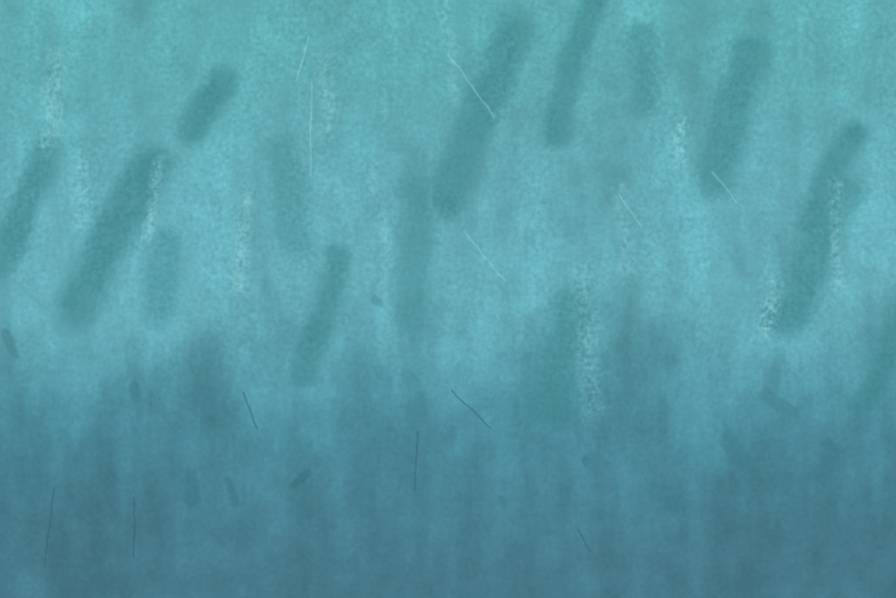
Write a Shadertoy shader that draws this texture.

```glsl
// Weathered teal wall: vertical fade, dark brushed smudges, pale scuffs and a pebbled grain.

vec2 hash2(vec2 p) {
    vec3 q = fract(p.xyx * vec3(0.1031, 0.1030, 0.0973));
    q += dot(q, q.yzx + 33.33);
    return fract((q.xx + q.yz) * q.zy);
}

float cornerSlope(vec2 cell, vec2 offset) {
    return dot(hash2(cell + 71.0) * 2.0 - 1.0, offset);
}

// Gradient noise, about -0.7 to 0.7
float gradientNoise(vec2 p) {
    vec2 i = floor(p), f = fract(p);
    vec2 u = f * f * f * (f * (f * 6.0 - 15.0) + 10.0);
    vec2 e = vec2(1.0, 0.0);
    return mix(mix(cornerSlope(i, f), cornerSlope(i + e, f - e), u.x),
               mix(cornerSlope(i + e.yx, f - e.yx), cornerSlope(i + 1.0, f - 1.0), u.x), u.y);
}

float fbm(vec2 p) {
    float sum = 0.0, amp = 0.6;
    for (int i = 0; i < 5; i++) {
        sum += amp * gradientNoise(p);
        p = mat2(1.6, 1.2, -1.2, 1.6) * p + 7.3;
        amp *= 0.55;
    }
    return sum;
}

// Distance to a segment through the centre, leaning right by the given angle
float segmentDistance(vec2 p, vec2 center, float lean, float halfLength) {
    vec2 dir = vec2(sin(lean), cos(lean));
    vec2 d = p - center;
    return length(d - dir * clamp(dot(d, dir), -halfLength, halfLength));
}

// Broad smudges, as if wiped by a hand
float darkSmudges(vec2 p) {
    float mask = 0.0;
    for (int i = 0; i < 15; i++) {
        vec2 a = hash2(vec2(float(i), 3.0)), b = hash2(vec2(float(i), 17.0));
        vec2 center = vec2((float(i) + a.x) * 0.105, mix(0.36, 0.92, a.y));
        float d = segmentDistance(p, center, mix(-0.25, 0.5, b.x), mix(0.04, 0.15, b.y));
        float width = mix(0.03, 0.06, a.x);
        mask = max(mask, (1.0 - smoothstep(width * 0.2, width, d)) * mix(0.45, 1.0, b.x));
    }
    return mask;
}

// Small, sharper blots around the lower half
float darkBlots(vec2 p) {
    float mask = 0.0;
    for (int i = 0; i < 12; i++) {
        vec2 a = hash2(vec2(float(i), 41.0)), b = hash2(vec2(float(i), 59.0));
        vec2 center = vec2((float(i) + a.x) * 0.125, mix(0.12, 0.5, a.y));
        float d = segmentDistance(p, center, mix(-1.4, 1.0, b.x), 0.035 * b.y);
        float width = mix(0.01, 0.028, a.x * b.y);
        mask = max(mask, (1.0 - smoothstep(width * 0.4, width, d)) * mix(0.3, 0.9, b.x));
    }
    return mask;
}

// Narrow upright scuffs where the paint has worn pale
float paleScuffs(vec2 p) {
    float mask = 0.0;
    for (int i = 0; i < 12; i++) {
        vec2 a = hash2(vec2(float(i), 83.0)), b = hash2(vec2(float(i), 97.0));
        vec2 center = vec2((float(i) + a.x) * 0.125, mix(0.42, 0.98, a.y));
        float d = segmentDistance(p, center, mix(-0.2, 0.2, b.x), mix(0.03, 0.13, b.y));
        mask = max(mask, (1.0 - smoothstep(0.0, mix(0.015, 0.035, a.x), d)) * mix(0.3, 1.0, b.x));
    }
    return mask;
}

// Hairline scratches, x = pale, y = dark
vec2 scratches(vec2 p) {
    vec2 mask = vec2(0.0);
    for (int i = 0; i < 12; i++) {
        vec2 a = hash2(vec2(float(i), 113.0)), b = hash2(vec2(float(i), 131.0));
        bool pale = i < 6;
        vec2 center = vec2(a.x * 1.5, pale ? mix(0.5, 0.95, a.y) : mix(0.05, 0.4, a.y));
        float d = segmentDistance(p, center, mix(-0.8, 0.3, b.x), mix(0.02, 0.08, b.y));
        float line = 1.0 - smoothstep(0.0005, 0.003, d);
        mask = max(mask, line * (pale ? vec2(1.0, 0.0) : vec2(0.0, 1.0)));
    }
    return mask;
}

void mainImage(out vec4 fragColor, in vec2 fragCoord) {
    vec2 p = fragCoord / iResolution.y;
    float clouds = fbm(p * vec2(4.5, 3.0));
    float streaks = fbm(p * vec2(15.0, 3.5) + 20.0);
    float mottle = fbm(p * 22.0 + 5.0);
    vec2 warped = p + 0.03 * vec2(fbm(p * 9.0 + 31.0), fbm(p * 9.0 + 57.0));
    float grain = gradientNoise(p * 105.0) + 0.8 * gradientNoise(p * 170.0 + 9.0);

    // Blue-grey foot rising into light teal, greener at the top
    float height = p.y + 0.12 * clouds + 0.07 * streaks;
    vec3 color = mix(vec3(0.275, 0.475, 0.54), vec3(0.295, 0.54, 0.60), smoothstep(0.05, 0.33, height));
    color = mix(color, vec3(0.395, 0.675, 0.72), smoothstep(0.25, 0.53, height));
    color = mix(color, vec3(0.375, 0.67, 0.695), smoothstep(0.6, 1.0, height));
    color *= 1.0 + 0.16 * clouds + 0.15 * streaks + 0.10 * mottle;

    // Smudges and blots, broken up by the mottling
    float smudge = darkSmudges(warped) * clamp(0.85 + 0.8 * mottle + 0.6 * streaks, 0.0, 1.0);
    color = mix(color, vec3(0.25, 0.52, 0.55), 0.75 * smudge);
    float blot = darkBlots(warped) * clamp(0.8 + mottle, 0.0, 1.0);
    color = mix(color, vec3(0.20, 0.42, 0.46), 0.65 * blot);

    // Pale wear catches on the raised grain
    float wear = paleScuffs(warped) * clamp(0.5 + 0.9 * grain + mottle, 0.0, 1.0);
    color = mix(color, vec3(0.58, 0.82, 0.85), 0.6 * wear);
    vec2 scratch = scratches(p + 0.004 * mottle);
    color = mix(color, vec3(0.55, 0.79, 0.82), 0.4 * scratch.x);
    color = mix(color, vec3(0.20, 0.38, 0.44), 0.4 * scratch.y);

    // Pebbled surface, strongest in the upper patches
    float relief = mix(0.045, 0.10, smoothstep(0.2, 0.6, p.y) * smoothstep(-0.3, 0.3, streaks));
    color *= 1.0 + relief * grain;
    fragColor = vec4(clamp(color, 0.0, 1.0), 1.0);
}
```
